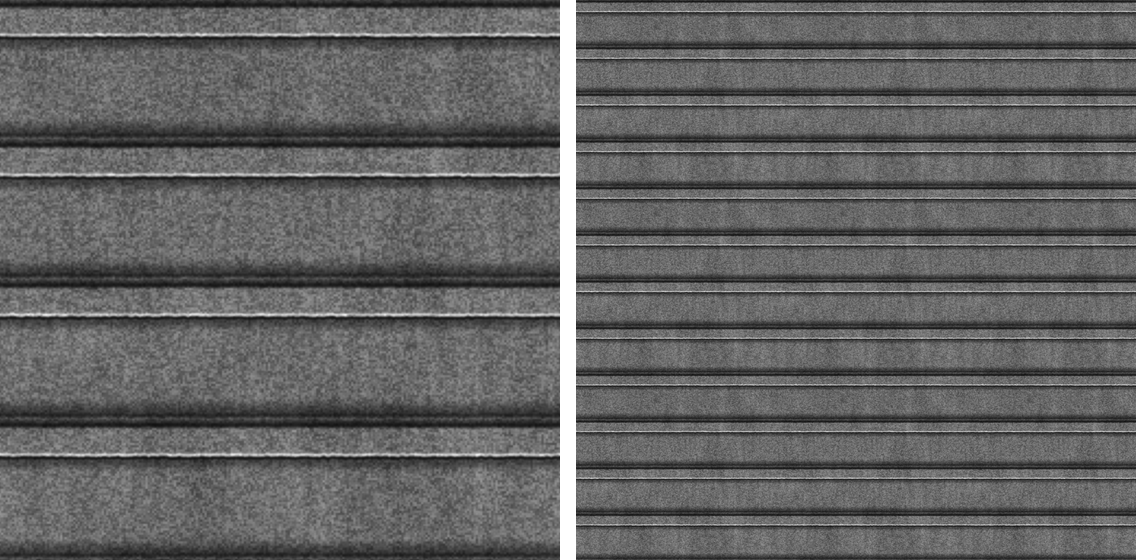
Left, the tile; right, the same tile 3 across and 3 down.
Write a Shadertoy shader that draws this texture.

```glsl
// Grey overlapping horizontal slats: each repeat has a raised lip with a bright
// edge, a shadowed face below it and a double dark groove. The profile is built
// from soft lines and ramps, then worn with wrapping noise so that it tiles.

const float ROWS = 4.0;              // slats from bottom to top
const float FACE_TONE = 0.418;
const float LIP_TONE = 0.435;
const float RECESS_TONE = 0.225;
const float GROOVE_TONE = 0.105;
const float CREASE_TONE = 0.15;
const float RIDGE_TONE = 0.29;
const float EDGE_TONE = 0.76;

// Line centres, as a fraction of a slat measured downwards
const float GROOVE_POS = 0.035;
const float EDGE_POS = 0.247;
const float UNDERCUT_POS = 0.273;
const float CREASE_POS = 0.964;
const float RIDGE_POS = 0.992;

const float GRAIN_CELLS = 256.0;
const float GRAIN_AMOUNT = 0.46;
const float STREAK_AMOUNT = 0.14;
const float STAIN_AMOUNT = 0.16;
const float WOBBLE = 0.007;

float hash(vec2 p) {
    vec3 q = fract(vec3(p.xyx) * 0.1031);
    q += dot(q, q.yzx + 33.33);
    return fract((q.x + q.y) * q.z);
}

// Value noise centred on zero, wrapping over a whole number of cells
float noise(vec2 uv, vec2 cells, float seed) {
    vec2 p = uv * cells;
    vec2 i = floor(p);
    vec2 f = fract(p);
    f = f * f * (3.0 - 2.0 * f);
    vec2 a = mod(i, cells) + seed;
    vec2 b = mod(i + 1.0, cells) + seed;
    float low = mix(hash(a), hash(vec2(b.x, a.y)), f.x);
    float high = mix(hash(vec2(a.x, b.y)), hash(b), f.x);
    return mix(low, high, f.y) - 0.5;
}

// Soft line across a slat, wrapping into the next one
float softLine(float t, float centre, float width) {
    float d = (fract(t - centre + 0.5) - 0.5) / width;
    return exp(-d * d);
}

// Brightness of the clean slat; t runs from 0 at its top to 1 at its bottom
float slatProfile(float t, float edgeGlint) {
    // Lip and face
    float tone = mix(LIP_TONE, FACE_TONE, smoothstep(0.25, 0.27, t));
    // Shadow cast below the lip
    float shadow = smoothstep(0.255, 0.275, t) * (1.0 - smoothstep(0.30, 0.38, t));
    tone *= 1.0 - 0.38 * shadow;
    // Recess between slats
    float recess = max(smoothstep(0.83, 0.95, t), 1.0 - smoothstep(0.035, 0.07, t));
    tone = mix(tone, RECESS_TONE, recess);
    // Creases and bright edge
    tone = mix(tone, CREASE_TONE, softLine(t, CREASE_POS, 0.015));
    tone = mix(tone, RIDGE_TONE, softLine(t, RIDGE_POS, 0.010));
    tone = mix(tone, GROOVE_TONE, softLine(t, GROOVE_POS, 0.020));
    tone = mix(tone, GROOVE_TONE, softLine(t, UNDERCUT_POS, 0.012));
    return mix(tone, EDGE_TONE * edgeGlint, softLine(t, EDGE_POS, 0.011));
}

void mainImage(out vec4 fragColor, in vec2 fragCoord) {
    vec2 uv = fragCoord / iResolution.xy;

    // Slightly uneven lines
    float wobble = WOBBLE * noise(uv, vec2(128.0, 16.0), 3.0);
    float t = fract((1.0 - uv.y) * ROWS + wobble);
    float glint = 1.0 + 0.3 * noise(uv, vec2(96.0, 8.0), 11.0);
    float tone = slatProfile(t, glint);

    // Fine grain, vertical streaks and broad stains
    float grain = noise(uv, vec2(GRAIN_CELLS), 19.0)
                + 0.5 * noise(uv, vec2(0.5, 0.75) * GRAIN_CELLS, 41.0);
    float streak = noise(uv, vec2(80.0, 12.0), 67.0);
    float stain = noise(uv, vec2(14.0, 8.0), 83.0);
    float wear = GRAIN_AMOUNT * grain + STREAK_AMOUNT * streak + STAIN_AMOUNT * stain;
    wear *= 1.0 - 0.6 * softLine(t, EDGE_POS, 0.015);

    fragColor = vec4(vec3(clamp(tone * (1.0 + wear), 0.0, 1.0)), 1.0);
}
```
